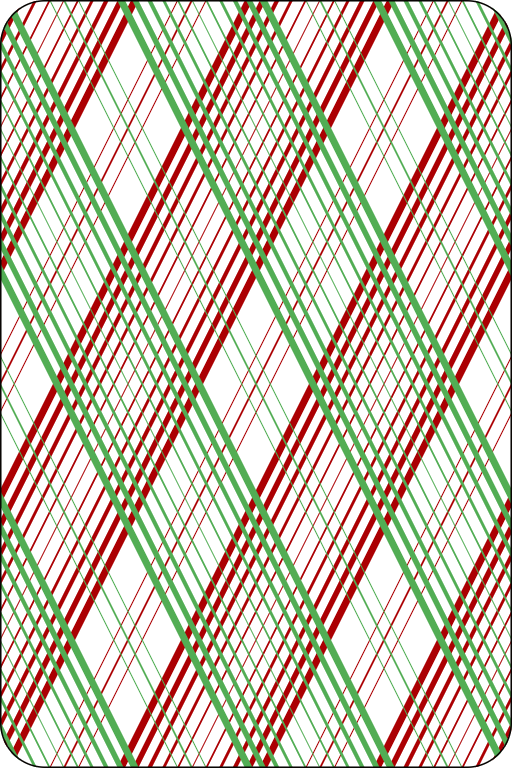
Reproduce this pattern procedurally as a Shadertoy shader.

```glsl
// Line width as a fraction of the spacing, for the n-th line from the diamond's middle
float lineWidth(float n) {
    if (n < 0.5) return 0.14;
    if (n < 1.5) return 0.08;
    if (n < 3.5) return 0.0;
    return 0.08 + 0.47 * pow((9.0 - n) / 5.0, 1.3);
}

// Coverage of a mirrored set of 18 lines, repeating along t
float stripes(float t, float pixel) {
    float nearest = round(t);
    float d = abs(t - nearest);
    float n = abs(nearest - 18.0 * round(nearest / 18.0));
    float halfWidth = 0.5 * lineWidth(n);
    float overlap = min(d + 0.5 * pixel, halfWidth) - max(d - 0.5 * pixel, -halfWidth);
    return clamp(overlap / pixel, 0.0, 1.0);
}

float roundedBox(vec2 p, vec2 halfSize, float radius) {
    vec2 q = abs(p) - halfSize + radius;
    return length(max(q, 0.0)) + min(max(q.x, q.y), 0.0) - radius;
}

void mainImage(out vec4 fragColor, in vec2 fragCoord) {
    float pixel = 1.0 / iResolution.x;
    vec2 p = (fragCoord - 0.5 * iResolution.xy) * pixel;

    // Two slanted line sets, two repeats across, green above red
    float linePixel = 36.0 * 1.118 * pixel;
    float red = stripes(36.0 * (p.x - 0.5 * p.y), linePixel);
    float green = stripes(36.0 * (p.x + 0.5 * p.y), linePixel);
    vec3 color = mix(vec3(1.0), vec3(0.67, 0.0, 0.01), red);
    color = mix(color, vec3(0.32, 0.68, 0.33), green);

    // Rounded card with a thin dark outline
    float edge = roundedBox(p, 0.5 * iResolution.xy * pixel, 0.088);
    color = mix(color, vec3(1.0), clamp(edge / pixel + 0.5, 0.0, 1.0));
    float outline = clamp((0.0015 - abs(edge + 0.0015)) / pixel + 0.5, 0.0, 1.0);
    color = mix(color, vec3(0.03, 0.02, 0.01), outline);

    fragColor = vec4(color, 1.0);
}
```
